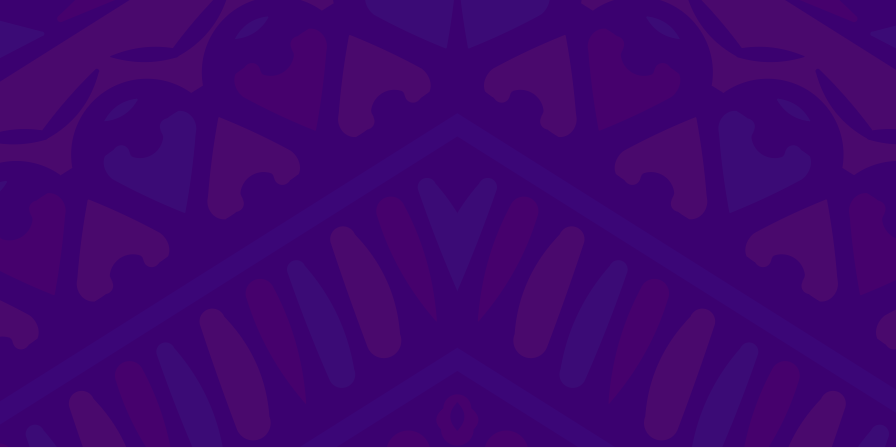
This pattern is drawn by a Shadertoy shader. Its source:

```glsl
const float DESIGN_HEIGHT = 384.0;       // design units per canvas height
const float AXIS_X = 392.0;              // mirror axis
const vec2 STEP = vec2(112.0, 70.5);     // repeat along the chevron
const float SLOPE = 0.63;
const float BAND_WIDTH = 20.0;
const float UPPER_APEX = 97.0;
const float LOWER_APEX = 298.0;
const float SCALLOP_RADIUS = 65.0;
const float HEM_WIDTH = 0.85;            // pale strip along the lower edge

const vec3 GROUND = vec3(0.230, 0.002, 0.438);
const vec3 BAND = vec3(0.232, 0.022, 0.468);
const vec3 BLUE = vec3(0.232, 0.044, 0.461);
const vec3 MAGENTA = vec3(0.273, 0.004, 0.428);
const vec3 PLUM = vec3(0.289, 0.034, 0.428);
const vec3 HEM = vec3(0.95, 0.94, 0.97);

// Capsule with a radius at each end, a swelling and a sideways bend
float bentLeaf(vec2 p, vec2 a, vec2 b, float ra, float rb, float bulge, float bend) {
    vec2 axis = b - a;
    float t = clamp(dot(p - a, axis) / dot(axis, axis), 0.0, 1.0);
    float arch = 4.0 * t * (1.0 - t);
    vec2 side = normalize(vec2(-axis.y, axis.x));
    vec2 spine = a + axis * t + side * bend * arch;
    return length(p - spine) - mix(ra, rb, t) - bulge * arch;
}

float leaf(vec2 p, vec2 a, vec2 b, float ra, float rb, float bulge) {
    return bentLeaf(p, a, b, ra, rb, bulge, 0.0);
}

float circle(vec2 p, vec2 center, float radius) {
    return length(p - center) - radius;
}

float smoothUnion(float a, float b, float k) {
    float h = max(k - abs(a - b), 0.0) / k;
    return min(a, b) - 0.25 * h * h * k;
}

// Heart with curled lobes, its tip at the origin
float curledHeart(vec2 p) {
    float d = leaf(p, vec2(0.0), vec2(-53.0, 39.0), 1.0, 14.0, 1.0);
    d = min(d, leaf(p, vec2(0.0), vec2(-3.0, 70.0), 1.0, 13.0, 1.0));
    d = min(d, leaf(p, vec2(0.0), vec2(-22.0, 42.0), 1.0, 25.0, 0.0));
    d = max(d, -circle(p, vec2(-38.0, 66.0), 20.0));
    float curls = leaf(p, vec2(-4.0, 74.0), vec2(-14.0, 73.0), 12.5, 7.0, 0.0);
    curls = min(curls, leaf(p, vec2(-57.0, 43.0), vec2(-54.0, 50.0), 12.0, 7.0, 0.0));
    return smoothUnion(d, curls, 4.0);
}

float chevron(float rise, float apex) {
    float halfWidth = 0.5 * BAND_WIDTH;
    return (abs(rise - apex - halfWidth) - halfWidth) / length(vec2(1.0, SLOPE));
}

float cover(float d, float pixel) {
    return clamp(0.5 - d / pixel, 0.0, 1.0);
}

void mainImage(out vec4 fragColor, in vec2 fragCoord) {
    float pixel = DESIGN_HEIGHT / iResolution.y;
    vec2 p = fragCoord * pixel;
    p = vec2(abs(p.x - AXIS_X), DESIGN_HEIGHT - p.y);
    float rise = p.y - SLOPE * p.x;

    float blue = 1e4, magenta = 1e4, plum = 1e4;
    float scallops = 1e4, grooves = 1e4;

    for (int k = -1; k <= 3; k++) {
        vec2 q = p - float(k) * STEP;

        // Petals between the chevrons
        magenta = min(magenta, bentLeaf(q, vec2(57.0, 181.0), vec2(18.0, 275.0), 12.5, 0.5, 5.5, 0.0));
        plum = min(plum, bentLeaf(q, vec2(98.0, 205.0), vec2(63.0, 292.0), 11.0, 15.0, 4.5, 4.0));
        blue = min(blue, bentLeaf(q, vec2(138.0, 231.0), vec2(99.0, 321.0), 8.0, 11.5, 4.0, 3.0));

        // Opposed hearts, the outer ones alternating in colour
        plum = min(plum, curledHeart(q - vec2(92.0, 31.0)));
        float outerHeart = curledHeart(vec2(122.0, 111.0) - q);
        if ((k & 1) == 0) magenta = min(magenta, outerHeart);
        else blue = min(blue, outerHeart);

        // Scallop with its glint, and the winding groove above
        scallops = min(scallops, circle(q, vec2(154.0, 62.0), SCALLOP_RADIUS));
        blue = min(blue, leaf(q, vec2(190.0, 33.0), vec2(163.0, 15.0), 0.5, 1.0, 4.0));
        grooves = min(grooves, leaf(q, vec2(185.0, -22.0), vec2(130.0, -25.0), 0.5, 4.0, 4.0));
        grooves = min(grooves, bentLeaf(q, vec2(130.0, -25.0), vec2(85.0, -80.0), 4.0, 2.0, 4.5, -3.0));
    }

    // Frieze above the scallops
    float frieze = max(-177.0 - rise, rise + 64.0) / length(vec2(1.0, SLOPE));
    frieze = max(frieze, -min(scallops, grooves));
    plum = min(plum, frieze);

    // Leaves in the upper corners
    blue = min(blue, leaf(p, vec2(356.0, 29.0), vec2(400.0, 34.0), 2.0, 19.0, 0.0));
    magenta = min(magenta, leaf(p, vec2(340.0, 16.0), vec2(300.0, -10.0), 3.0, 12.0, 0.0));

    // Bud and petals below the lower chevron
    float bud = leaf(p, vec2(0.0, 350.0), vec2(0.0, 368.0), 12.0, 14.0, 5.0);
    float budCore = leaf(p, vec2(0.0, 346.0), vec2(0.0, 368.0), 1.0, 1.0, 5.0);
    magenta = min(magenta, max(bud, -budCore));
    magenta = min(magenta, circle(p, vec2(42.0, 388.0), 19.0));

    float bands = min(chevron(rise, UPPER_APEX), chevron(rise, LOWER_APEX));

    // Paint the layers
    vec3 color = GROUND;
    color = mix(color, BAND, cover(bands, pixel));
    color = mix(color, MAGENTA, cover(magenta, pixel));
    color = mix(color, PLUM, cover(plum, pixel));
    color = mix(color, BLUE, cover(blue, pixel));
    color = mix(color, HEM, cover(DESIGN_HEIGHT - HEM_WIDTH - p.y, pixel));
    fragColor = vec4(color, 1.0);
}
```
